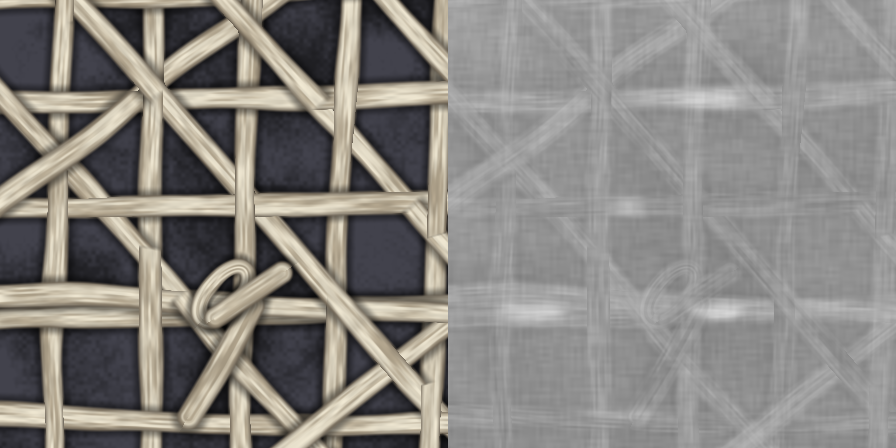
A Shadertoy shader for this texture:

```glsl
const vec3 CREAM = vec3(0.90, 0.87, 0.79);
const vec3 TAN = vec3(0.68, 0.63, 0.54);
const vec3 BARK = vec3(0.33, 0.29, 0.24);
const vec3 NIGHT = vec3(0.12, 0.12, 0.135);
const vec3 SLATE = vec3(0.26, 0.26, 0.30);
const float CELL_GRAY = 0.555;
const float CANE_GRAY = 0.655;
const float HALF_WIDTH = 0.026;
const float SOFTNESS = 0.004;
const float SHADOW_REACH = 0.022;
const float COLUMN_STEP = 0.21;
const float ROW_STEP = 0.24;
const float FALLING_STEP = 0.35;
const float RISING_STEP = 1.36;
const float PI = 3.14159265;

struct Weave {
    vec3 color;
    float gray;
    float height;
};

float hash(vec2 p) {
    vec3 q = fract(p.xyx * 0.1031);
    q += dot(q, q.yzx + 33.33);
    return fract((q.x + q.y) * q.z);
}

float noise(vec2 p) {
    vec2 i = floor(p), f = fract(p);
    f = f * f * (3.0 - 2.0 * f);
    return mix(mix(hash(i), hash(i + vec2(1, 0)), f.x),
               mix(hash(i + vec2(0, 1)), hash(i + vec2(1, 1)), f.x), f.y);
}

float fbm(vec2 p) {
    float sum = 0.0, gain = 0.5;
    for (int i = 0; i < 4; i++) {
        sum += gain * noise(p);
        p = p * 2.03 + 17.0;
        gain *= 0.5;
    }
    return sum / 0.9375;
}

// Lays one fibrous cane strip over whatever lies lower
void lay(inout Weave w, float across, float along, float level, float id) {
    vec2 seed = vec2(id * 13.7 + 40.0, id * 5.3 + 60.0);
    across += 0.018 * (noise(vec2(along * 4.0, 0.0) + seed) - 0.5);
    float halfWidth = HALF_WIDTH * (0.84 + 0.3 * noise(vec2(along * 6.0, 9.0) + seed));
    float dist = abs(across);
    float above = smoothstep(-0.03, 0.03, level - w.height);
    float mask = above * (1.0 - smoothstep(halfWidth - SOFTNESS, halfWidth + SOFTNESS, dist));
    float shadow = above * (1.0 - smoothstep(halfWidth, halfWidth + SHADOW_REACH, dist));

    float streak = noise(vec2(along * 14.0, across * 190.0) + seed);
    float blotch = fbm(vec2(along * 9.0, across * 35.0) + seed + 7.0);
    float light = smoothstep(0.22, 0.72, 0.45 * streak + 0.55 * blotch);
    vec3 cane = mix(TAN, CREAM, light);
    cane = mix(cane, BARK, 0.75 * smoothstep(0.5, 1.05, dist / halfWidth));
    cane *= 0.93 + 0.12 * noise(vec2(along * 40.0, across * 150.0) + seed);
    w.color = mix(w.color * (1.0 - 0.42 * shadow), cane, mask);

    // The gray panel keeps only a faint, blurred trace of the strip
    float trace = above * (1.0 - smoothstep(halfWidth - 0.012, halfWidth + 0.010, dist));
    float tone = CANE_GRAY + 0.10 * (hash(seed) - 0.5) + 0.12 * (streak - 0.5)
               + 0.16 * (blotch - 0.5);
    w.gray = mix(w.gray - 0.018 * shadow, tone, 0.6 * trace);
    w.height = mix(w.height, level, mask);
}

// Short strip with rounded ends
void layPiece(inout Weave w, vec2 p, vec2 a, vec2 b, float level, float id) {
    vec2 dir = normalize(b - a), q = p - 0.5 * (a + b);
    float along = dot(q, dir), side = dot(q, vec2(-dir.y, dir.x));
    float beyond = max(abs(along) - 0.5 * length(b - a), 0.0);
    float across = length(vec2(side, beyond)) * (side < 0.0 ? -1.0 : 1.0);
    lay(w, across, along, level, id);
}

void mainImage(out vec4 fragColor, in vec2 fragCoord) {
    vec2 uv = fragCoord / iResolution.xy;
    vec2 p = vec2(fract(uv.x * 2.0), uv.y);

    // Dark backing and its gray counterpart
    float cloud = fbm(p * 6.0 + 3.0);
    float grain = noise(p * 110.0);
    Weave w;
    w.color = mix(NIGHT, SLATE, smoothstep(0.2, 0.75, cloud + 0.16 * (grain - 0.5)));
    w.gray = CELL_GRAY + 0.09 * (cloud - 0.5);
    w.height = -2.0;

    // Columns and rows pass over and under each other
    for (int i = 0; i < 5; i++) {
        float k = float(i);
        float x = 0.13 + COLUMN_STEP * k + 0.05 * hash(vec2(k, 4.0)) * (p.y - 0.5);
        float level = 0.5 * cos(PI * ((p.y - 0.06) / ROW_STEP + k));
        lay(w, p.x - x, p.y, level, k);
    }
    for (int j = 0; j < 5; j++) {
        float k = float(j);
        float y = 0.06 + ROW_STEP * k + 0.06 * (hash(vec2(k, 8.0)) - 0.4) * (p.x - 0.5);
        lay(w, p.y - y, p.x, 0.06, k + 10.0);
    }
    lay(w, p.y - 0.345 + 0.05 * p.x, p.x, 0.12, 16.0);

    // Slanted strips
    vec2 fall = normalize(vec2(1.0, -1.12)), rise = normalize(vec2(1.0, 0.76));
    for (int i = -1; i < 3; i++) {
        float k = float(i);
        vec2 q = p - vec2(0.16 + FALLING_STEP * k, 1.0);
        float along = dot(q, fall);
        lay(w, dot(q, vec2(-fall.y, fall.x)), along, 0.2 + 0.4 * sin(along * 8.0 + k), k + 22.0);
    }
    for (int i = 0; i < 2; i++) {
        vec2 q = p - vec2(0.6 + RISING_STEP * float(i), 1.0);
        float along = dot(q, rise);
        lay(w, dot(q, vec2(-rise.y, rise.x)), along, 0.25 + 0.35 * sin(along * 7.0), float(i) + 30.0);
    }

    // Knot: a hanging tail, a narrow loop and a crossing end
    layPiece(w, p, vec2(0.56, 0.32), vec2(0.42, 0.07), 0.75, 40.0);
    vec2 q = p - vec2(0.50, 0.345);
    q = vec2(dot(q, vec2(0.64, 0.77)), dot(q, vec2(-0.77, 0.64)));
    vec2 oval = q / vec2(0.075, 0.038);
    float across = (length(oval) - 1.0) * length(oval) / max(length(oval / vec2(0.075, 0.038)), 0.001);
    lay(w, across * 1.35, atan(q.y, q.x) * 0.06, 0.9, 41.0);
    layPiece(w, p, vec2(0.63, 0.39), vec2(0.48, 0.29), 1.1, 42.0);

    // Gray panel: fine cross hatching, soft bands and a few pale glints
    float hatch = noise(p * vec2(130.0, 28.0)) + noise(p * vec2(28.0, 130.0)) - 1.0;
    float rowGap = abs(fract((p.y - 0.06) / ROW_STEP + 0.5) - 0.5) * ROW_STEP;
    float glint = smoothstep(0.66, 0.85, noise(p * vec2(5.0, 9.0) + 21.0));
    float gray = w.gray + 0.035 * hatch + 0.06 * (fbm(p * 3.0 + 50.0) - 0.5);
    gray += 0.05 * smoothstep(0.8, 1.0, p.y);
    gray += 0.17 * glint * (1.0 - smoothstep(0.0, 0.04, rowGap));

    fragColor = vec4(uv.x < 0.5 ? w.color : vec3(gray), 1.0);
}
```
